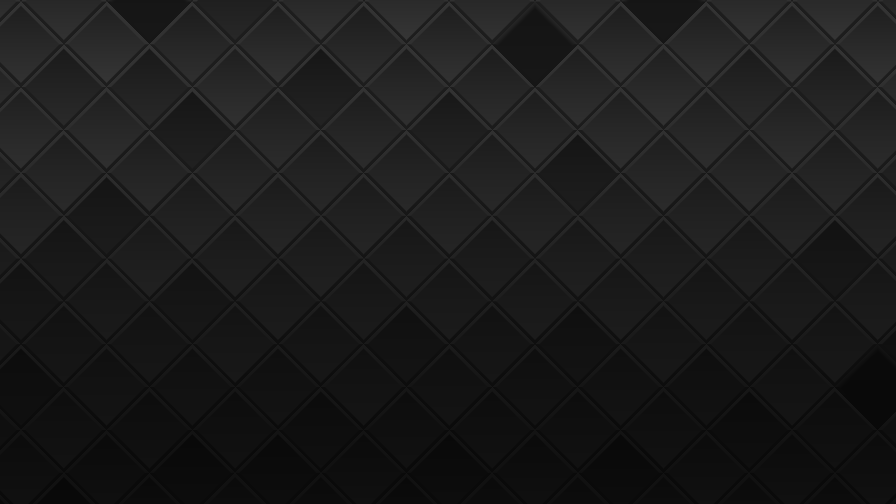
This pattern is drawn by a WebGL 2 fragment shader. Its source:

```glsl
#version 300 es
precision highp float;

uniform vec2 u_resolution;
out vec4 fragColor;

// Lengths in canvas heights
const float PITCH = 0.17;
const vec2 FIRST_CENTRE = vec2(0.0415, 0.912);
// Bevel width as a fraction of a tile side
const float BEVEL = 0.05;

const vec3 TOP_GREY = vec3(0.168);
const vec3 BOTTOM_GREY = vec3(0.056);

float hash(vec2 cell) {
    vec3 p = fract(vec3(cell.xyx) * 0.1031);
    p += dot(p, p.yzx + 33.33);
    return fract((p.x + p.y) * p.z);
}

// Axes along the two diagonal tile sides, one unit per tile
vec2 toTileAxes(vec2 p) {
    return vec2(p.x + p.y, p.x - p.y);
}

vec3 backdrop(float height) {
    return mix(BOTTOM_GREY, TOP_GREY, smoothstep(0.0, 0.92, height));
}

// Brightness of one tile: mild spread, some dim tiles, a few sunken ones
float tileTone(float seed, float sunken) {
    float dim = 0.18 * smoothstep(0.3, 0.0, seed);
    return mix(0.86 + 0.14 * seed - dim, 0.5, sunken);
}

// Distances from the upper and the lower pair of sides
vec2 sideDistances(vec2 local) {
    return 0.5 - vec2(max(local.x, -local.y), max(-local.x, local.y));
}

vec3 shadeTile(vec3 base, vec2 local, vec2 cell, float blur) {
    float sunken = step(0.945, hash(cell + 137.0));
    float tone = tileTone(hash(cell + 23.0), sunken);
    vec2 sides = sideDistances(local);

    // Face, darker towards its upper corner
    float rise = 0.5 * (local.x - local.y);
    float slope = mix(0.58, 0.2, sunken);
    vec3 face = base * tone * (1.0 - slope * rise);

    // Lit upper bevel, softened to a shadow on sunken tiles
    float soft = mix(blur, 0.05, sunken);
    float upper = 1.0 - smoothstep(BEVEL - soft, BEVEL + soft, sides.x);
    vec3 lit = base * mix(1.12 + 0.16 * rise, 0.85, sunken);

    // Shaded lower bevel
    float lower = 1.0 - smoothstep(BEVEL - blur, BEVEL + blur, sides.y);
    vec3 shade = base * mix(0.68, 0.52, sunken);

    vec3 colour = mix(face, lit, upper);
    float nearLower = smoothstep(-blur, blur, sides.x - sides.y);
    return mix(colour, shade, lower * nearLower);
}

void main() {
    vec2 uv = gl_FragCoord.xy / u_resolution.y;
    vec2 q = toTileAxes((uv - FIRST_CENTRE) / PITCH);
    vec2 cell = floor(q + 0.5);
    float blur = 1.0 / (PITCH * u_resolution.y);
    vec3 colour = shadeTile(backdrop(uv.y), q - cell, cell, blur);
    fragColor = vec4(colour, 1.0);
}
```
